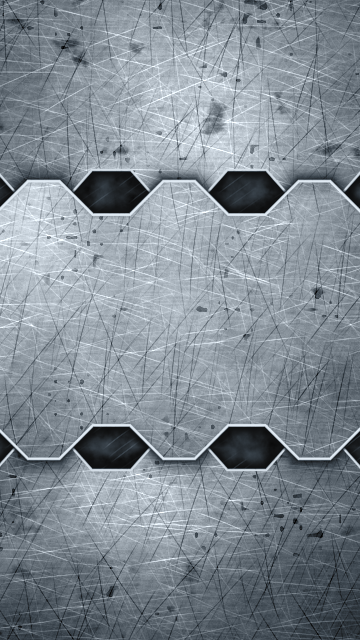
This background is drawn by a Shadertoy shader. Its source:

```glsl
// Scratched steel: a notched plate laid over two outer plates, with dark hexagonal gaps

float hash(vec2 p) {
    p = fract(p * vec2(0.1031, 0.1137));
    p += dot(p, p.yx + 33.33);
    return fract((p.x + p.y) * p.x * 91.7);
}

float noise(vec2 p) {
    vec2 i = floor(p), f = fract(p);
    f = f * f * (3.0 - 2.0 * f);
    return mix(mix(hash(i), hash(i + vec2(1, 0)), f.x),
               mix(hash(i + vec2(0, 1)), hash(i + vec2(1, 1)), f.x), f.y);
}

float fbm(vec2 p) {
    float sum = 0.0, amp = 0.5;
    for (int i = 0; i < 5; i++) {
        sum += amp * noise(p);
        p = mat2(1.6, 1.2, -1.2, 1.6) * p + 17.3;
        amp *= 0.5;
    }
    return sum;
}

vec2 turn(vec2 p, float a) {
    return vec2(cos(a) * p.x + sin(a) * p.y, cos(a) * p.y - sin(a) * p.x);
}

// One slightly bent scratch in each long cell of a rotated grid
float scratch(vec2 p, float angle, vec2 cells, float seed, float width) {
    vec2 q = turn(p, angle) * cells + seed * 7.31;
    vec2 id = floor(q) + seed * 19.0 + 200.0, f = fract(q);
    float r = hash(id), s = hash(id + 51.7), x = f.x - 0.5;
    float path = 0.5 + (r - 0.5) * 0.4 + (s - 0.5) * x * 0.5 + (r - s) * x * x * 0.5;
    float line = 1.0 - smoothstep(width * 0.2, width, abs(f.y - path) / cells.y);
    float ends = smoothstep(0.0, 0.3, f.x) * smoothstep(1.0, 0.6, f.x);
    return line * ends * s * s;
}

// Brushed grain, stains and crossing scratches, centred on zero
float wear(vec2 p, float seed, float stains, float px) {
    vec2 w = p + seed * 3.7 + 5.0;
    float v = (fbm(w * 5.0) - 0.48) * 0.26;
    v += (noise(w * vec2(22, 230)) - 0.5) * 0.085;
    v += (noise(turn(w, 1.1) * vec2(14, 150)) - 0.5) * 0.06;
    v += (hash(floor(w * 288.0)) - 0.5) * 0.05;
    float width = max(0.0026, px * 0.9);
    for (int i = 0; i < 9; i++) {
        float k = float(i), s = seed * 13.0 + k;
        float steep = 0.75 + 1.5 * hash(vec2(s + 3.0, 8.0));
        float shallow = -0.5 + hash(vec2(s + 9.0, 4.0));
        vec2 cells = vec2(1.6 + k * 0.35, 7.0 + k * 1.4);
        v -= 0.23 * scratch(w, steep, cells, s, width);
        v += 0.21 * scratch(w, shallow, cells * 1.25, s + 31.0, width);
        v += 0.10 * scratch(w, steep + 0.9, cells * 1.2, s + 67.0, width);
    }
    float blot = fbm(w * vec2(13, 17)) * 0.75 + fbm(w * 4.0) * 0.25;
    v -= stains * 0.3 * smoothstep(0.59, 0.72, blot);
    v -= 0.3 * smoothstep(0.81, 0.87, noise(w * 55.0)) * smoothstep(0.5, 0.66, fbm(w * 7.0));
    return v;
}

float glow(vec2 p, vec2 centre, vec2 falloff) {
    vec2 d = p - centre;
    return exp(-dot(d * d, falloff));
}

void mainImage(out vec4 fragColor, in vec2 fragCoord) {
    vec2 p = fragCoord / iResolution.x;
    float px = 1.0 / iResolution.x;
    float middle = 0.5 * iResolution.y / iResolution.x;
    float side = p.y - middle;
    float q = abs(side);

    // Mirrored, repeating teeth and the gaps between them
    float tooth = abs(mod(p.x - 0.1215 + 0.188, 0.376) - 0.188);
    float gap = 0.188 - tooth;
    float plate = min(q - 0.296, max(q - 0.389, (q + tooth - 0.434) * 0.707));
    float hole = max(q - 0.414, (q + 1.135 * gap - 0.474) * 0.661);

    // Outer plates: pool of light, wear, then the shadow of the middle plate
    bool upper = side > 0.0;
    float outer = upper
        ? 0.33 + 0.44 * glow(p, vec2(0.52, middle + 0.51), vec2(5.2, 4.6))
        : 0.19 + 0.52 * glow(p, vec2(0.44, middle - 0.46), vec2(3.6, 7.5));
    outer += wear(p, upper ? 1.0 : 2.0, upper ? 1.0 : 0.5, px) * (0.5 + 0.9 * outer);
    outer *= 1.0 - 0.8 * exp(-max(plate, 0.0) / 0.022);

    // Middle plate: lit from the left, dimmer to the right and below
    float inner = 0.63 + 0.14 * glow(p, vec2(0.08, middle + 0.16), vec2(7.0, 9.0));
    inner += 0.07 * side / 0.39 - 0.15 * smoothstep(0.65, 1.05, p.x);
    inner -= 0.09 * glow(p, vec2(0.0, middle - 0.34), vec2(9.0, 14.0));
    inner += wear(p, 3.0, 0.2, px) * 0.95;

    // Recess seen through the gaps, darkest beside its walls
    float depth = min(max(-hole, 0.0), max(plate, 0.0));
    float recess = 0.06 + 0.15 * smoothstep(0.0, 0.05, depth);
    recess += 0.3 * (fbm(p * 24.0) - 0.48) * smoothstep(0.0, 0.03, depth);
    recess += 0.12 * scratch(p, 0.6, vec2(9, 40), 4.0, 0.003);

    // Stack the layers with bright bevelled rims
    float v = mix(recess, outer, smoothstep(-px, px, hole));
    float outerRim = smoothstep(-px, px, hole) * (1.0 - smoothstep(0.004, 0.004 + 1.5 * px, hole));
    v = mix(v, 0.87, outerRim * smoothstep(0.0, 0.012, plate));
    float inside = 1.0 - smoothstep(-px, px, plate);
    inner *= 1.0 - 0.16 * exp(-max(-plate - 0.006, 0.0) / 0.006);
    v = mix(v, inner, inside);
    v = mix(v, 0.92, inside * smoothstep(-0.005 - 1.5 * px, -0.005, plate));

    // Cool steel tint
    vec3 steel = vec3(v) + vec3(-0.037, 0.002, 0.037) * smoothstep(0.0, 0.3, v);
    fragColor = vec4(clamp(steel, 0.0, 1.0), 1.0);
}
```
